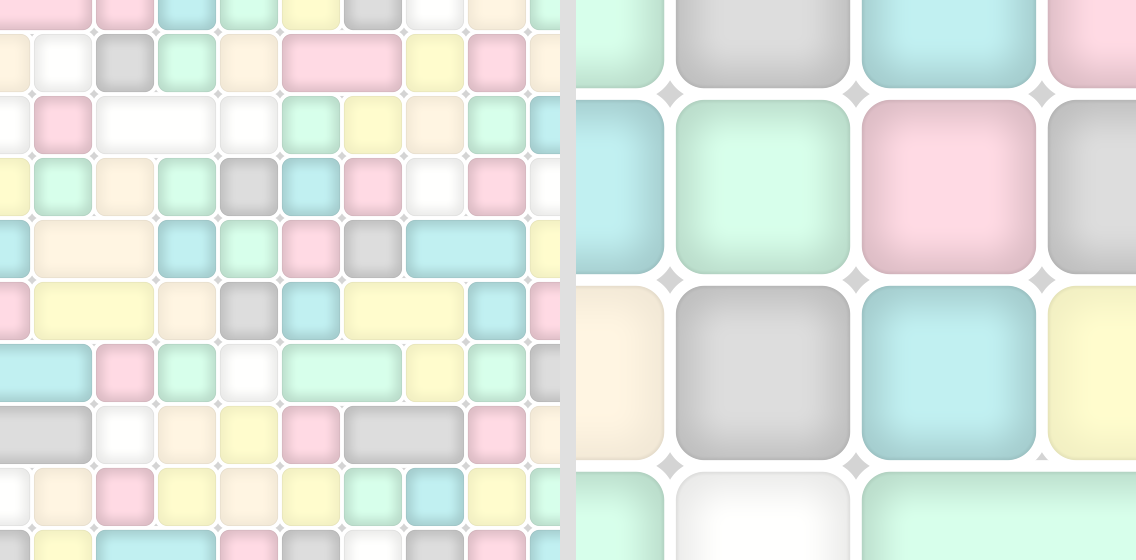
Left, the full canvas; right, a detail of the centre.
Give the GLSL for this pattern, as a WebGL 1 fragment shader.

```glsl
precision highp float;
uniform vec2 u_resolution;

const float CELLS = 9.035;      // grid cells across the canvas
const float TILE_INSET = 0.031; // half the gap between tiles
const float TILE_RADIUS = 0.155;
const float RIM_WIDTH = 0.062;  // white band around each tile
const float COLOURS = 7.0;
const vec3 RIM = vec3(1.0);
const vec3 GAP = vec3(0.83);

float hash(vec2 p) {
  vec3 q = fract(vec3(p.xyx) * 0.1031);
  q += dot(q, q.yzx + 33.33);
  return fract((q.x + q.y) * q.z);
}

// Pastel colour in rgb, strength of its edge shading in a
vec4 pastel(float index) {
  if (index < 0.5) return vec4(1.0, 1.0, 0.995, 0.08);
  if (index < 1.5) return vec4(1.0, 0.99, 0.805, 0.05);
  if (index < 2.5) return vec4(1.0, 0.855, 0.893, 0.13);
  if (index < 3.5) return vec4(0.865, 0.865, 0.865, 0.13);
  if (index < 4.5) return vec4(0.755, 0.94, 0.945, 0.14);
  if (index < 5.5) return vec4(0.845, 1.0, 0.92, 0.13);
  return vec4(1.0, 0.96, 0.885, 0.05);
}

// Left column and width of the tile covering a cell;
// each run of five cells may hold one double tile
vec2 tileSpan(vec2 cell) {
  vec2 run = vec2(floor((cell.x + 0.5) / 5.0), cell.y);
  float start = 5.0 * run.x + floor(4.0 * hash(run + 11.7));
  float offset = cell.x - start;
  bool isDouble = hash(run + 47.3) < 0.5;
  if (isDouble && offset > -0.5 && offset < 1.5) return vec2(start, 2.0);
  return vec2(cell.x, 1.0);
}

float freeColour(vec2 cell) {
  return floor(COLOURS * hash(cell + 83.1));
}

bool sameColour(float a, float b) {
  return abs(a - b) < 0.5;
}

// Even cells choose freely, odd cells step past their neighbours' colours
float cellColour(vec2 cell) {
  float index = freeColour(cell);
  if (mod(cell.x + cell.y, 2.0) < 0.5) return index;
  float left = freeColour(cell - vec2(1.0, 0.0));
  float right = freeColour(cell + vec2(1.0, 0.0));
  float below = freeColour(cell - vec2(0.0, 1.0));
  float above = freeColour(cell + vec2(0.0, 1.0));
  for (int i = 0; i < 5; i++) {
    if (sameColour(index, left) || sameColour(index, right) ||
        sameColour(index, below) || sameColour(index, above)) {
      index = mod(index + 1.0, COLOURS);
    }
  }
  return index;
}

float roundedBox(vec2 p, vec2 halfSize, float radius) {
  vec2 q = abs(p) - halfSize + radius;
  return length(max(q, 0.0)) + min(max(q.x, q.y), 0.0) - radius;
}

float tileDistance(vec2 p, vec2 cell, float radius) {
  vec2 span = tileSpan(cell);
  vec2 halfSize = 0.5 * vec2(span.y, 1.0);
  vec2 centre = vec2(span.x, cell.y) + halfSize;
  return roundedBox(p - centre, halfSize - TILE_INSET, radius);
}

// Distance to the closest tile among the four nearest cells
float nearestTile(vec2 p) {
  vec2 corner = floor(p - 0.5);
  float nearest = 10.0;
  for (int y = 0; y < 2; y++) {
    for (int x = 0; x < 2; x++) {
      vec2 cell = corner + vec2(float(x), float(y));
      nearest = min(nearest, tileDistance(p, cell, TILE_RADIUS));
    }
  }
  return nearest;
}

float coverage(float dist, float pixel) {
  return 1.0 - smoothstep(-0.6 * pixel, 0.6 * pixel, dist);
}

// Soft inner shadow with a fine darker outline
vec3 shadeTile(vec4 colour, float edge, float softEdge) {
  float inner = smoothstep(-0.27, 0.06, softEdge);
  float outline = smoothstep(-0.025, 0.0, edge);
  return colour.rgb * (1.0 - colour.a * inner - 0.05 * outline);
}

void main() {
  float side = min(u_resolution.x, u_resolution.y);
  float pixel = CELLS / side;
  vec2 p = (gl_FragCoord.xy - 0.5 * u_resolution) * pixel;
  vec2 cell = floor(p);

  // Grout: white rims leave small grey stars at the crossings
  vec3 colour = mix(GAP, RIM, coverage(nearestTile(p) - RIM_WIDTH, pixel));

  // Tile face
  float edge = tileDistance(p, cell, TILE_RADIUS);
  float softEdge = tileDistance(p, cell, 0.3);
  vec4 face = pastel(cellColour(vec2(tileSpan(cell).x, cell.y)));
  colour = mix(colour, shadeTile(face, edge, softEdge), coverage(edge, pixel));

  gl_FragColor = vec4(colour, 1.0);
}
```
